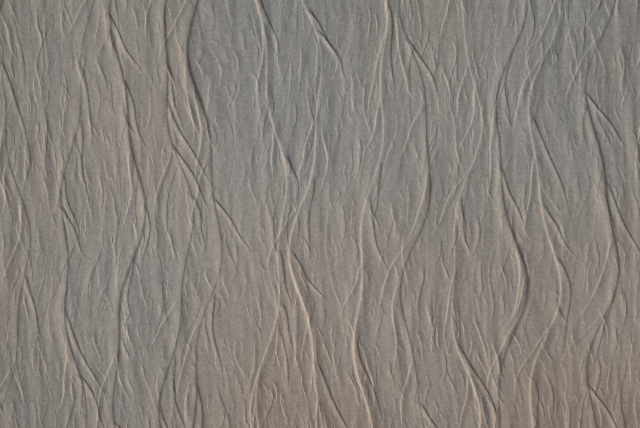
Give the GLSL for this texture, as a WebGL 2 fragment shader.

```glsl
#version 300 es
precision highp float;

uniform vec2 u_resolution;
out vec4 fragColor;

const float TAU = 6.28318;
const float CHANNEL_GAP = 0.115;     // mean spacing of the main channels
const float CHANNEL_WIDTH = 0.0058;
const float CHANNEL_DEPTH = 0.8;     // depths are relative to widths
const float BRANCH_GAP = 0.14;       // vertical spacing of side branches
const float BRANCH_WIDTH = 0.0036;
const float BRANCH_DEPTH = 0.75;
const float RILL_DEPTH = 0.65;
const float SWELL_HEIGHT = 0.0042;
const float GRAIN = 0.075;
const vec2 LIGHT_DIR = vec2(0.8, 0.6);
const vec3 COOL_SAND = vec3(0.515, 0.512, 0.498);
const vec3 WARM_SAND = vec3(0.545, 0.502, 0.467);
const vec3 LIT_TINT = vec3(0.33, 0.27, 0.215);
const vec3 SHADE_TINT = vec3(0.29, 0.275, 0.25);

float hash(vec2 p) {
    return fract(sin(dot(p, vec2(127.1, 311.7))) * 43758.5453);
}

float noise(vec2 p) {
    vec2 i = floor(p), f = fract(p);
    f = f * f * (3.0 - 2.0 * f);
    return mix(mix(hash(i), hash(i + vec2(1, 0)), f.x),
               mix(hash(i + vec2(0, 1)), hash(i + vec2(1, 1)), f.x), f.y);
}

// Groove with one steep wall and one gentle wall
float groove(float d, float width, float side) {
    d /= width * (d * side > 0.0 ? 2.3 : 0.8);
    return -width * exp(-d * d);
}

// Meandering centre line of channel i at height y
float channelX(float i, float y) {
    float a = hash(vec2(i, 1.3)), b = hash(vec2(i, 2.7));
    return CHANNEL_GAP * (i + 0.6 * a)
         + 0.033 * sin(TAU * (y * mix(0.8, 1.6, b) + a * 7.0))
         + 0.010 * sin(TAU * (y * 3.1 + b * 5.0));
}

// Main channels with branches that part from them downwards
float channels(vec2 p) {
    float h = 0.0, column = floor(p.x / CHANNEL_GAP), row = floor(p.y / BRANCH_GAP);
    for (int n = -2; n <= 2; n++) {
        float i = column + float(n);
        float d = p.x - channelX(i, p.y);
        float vary = noise(vec2(i * 9.7, p.y * 3.5));
        float side = hash(vec2(i, 4.1)) < 0.5 ? -1.0 : 1.0;
        h += CHANNEL_DEPTH * mix(0.45, 1.2, vary)
           * groove(d, CHANNEL_WIDTH * mix(0.6, 1.25, vary), side);
        for (int k = 0; k <= 2; k++) {
            vec2 id = vec2(i, row + float(k));
            float a = hash(id + 11.3), b = hash(id + 23.9), c = hash(id + 37.1);
            float t = ((id.y + a) * BRANCH_GAP - p.y) / mix(0.14, 0.28, b);
            if (t <= 0.0 || t >= 1.0) continue;
            float turn = c < 0.5 ? -1.0 : 1.0;
            float bend = turn * mix(0.025, 0.08, fract(c * 2.0)) * pow(t, 0.85)
                       + 0.006 * t * sin(TAU * (t * 1.5 + a));
            float fade = smoothstep(0.0, 0.12, t) * smoothstep(1.0, 0.55, t);
            h += BRANCH_DEPTH * fade * groove(d - bend, BRANCH_WIDTH * (1.15 - 0.5 * t), -turn);
        }
    }
    return h;
}

// Scattered tapering rills, one per cell
float rills(vec2 p, vec2 cell, float width, float seed) {
    float h = 0.0;
    vec2 q = p / cell, base = floor(q);
    for (int y = -1; y <= 1; y++)
    for (int x = -1; x <= 1; x++) {
        vec2 id = base + vec2(x, y);
        float a = hash(id + seed), b = hash(id + seed + 17.7), c = hash(id + seed + 41.3);
        float flow = c < 0.3 ? 1.0 : -1.0;
        float t = (q.y - id.y - b) * flow / mix(0.55, 1.0, fract(c * 7.0));
        if (t <= 0.0 || t >= 1.0) continue;
        float lean = (fract(b * 13.0) - 0.5) * 1.5;
        float d = q.x - id.x - a - lean * pow(t, 1.3) - 0.1 * sin(TAU * (t + a));
        float fade = smoothstep(0.0, 0.25, t) * smoothstep(1.0, 0.6, t);
        h += fade * mix(0.25, 1.0, fract(a * 19.0))
           * groove(d * cell.x, width * (1.2 - 0.5 * t), lean);
    }
    return h;
}

float height(vec2 p) {
    vec2 q = p + vec2(0.06 * (noise(p * vec2(5.0, 4.0)) - 0.5), 0.0);
    float fine = rills(q, vec2(0.052, 0.19), 0.0034, 3.1)
               + rills(q, vec2(0.030, 0.11), 0.0027, 57.9)
               + 0.8 * rills(q, vec2(0.019, 0.06), 0.0020, 91.7);
    float swell = noise(q * vec2(42.0, 8.0)) + 0.4 * noise(q * vec2(90.0, 22.0));
    return channels(p) + RILL_DEPTH * fine + SWELL_HEIGHT * swell;
}

void main() {
    vec2 p = gl_FragCoord.xy / u_resolution.y;
    vec2 uv = gl_FragCoord.xy / u_resolution;

    // Relief lit from one side
    float reach = max(0.0012, 0.4 / u_resolution.y);
    float front = height(p + LIGHT_DIR * reach), back = height(p - LIGHT_DIR * reach);
    float slope = (back - front) / (2.0 * reach);
    float shade = slope / (1.0 + 0.45 * abs(slope));
    float hollow = min(0.5 * (front + back), 0.0);

    // Sand tone, warmer towards the bottom
    float warmth = 0.75 - 0.65 * uv.y + 0.7 * (noise(p * 3.0 + 8.0) - 0.5);
    vec3 color = mix(COOL_SAND, WARM_SAND, clamp(warmth, 0.0, 1.0));
    color += 0.03 * (noise(p * vec2(7.0, 4.0)) - 0.5);
    color -= 0.07 * dot(uv - 0.5, uv - 0.5);

    color += shade * (shade > 0.0 ? LIT_TINT : SHADE_TINT) + 6.0 * hollow;

    // Fine grain
    float grain = 0.6 * noise(p * 310.0) + 0.4 * noise(p * 170.0 + 31.0) - 0.5;
    fragColor = vec4(color + GRAIN * grain + 0.012, 1.0);
}
```
